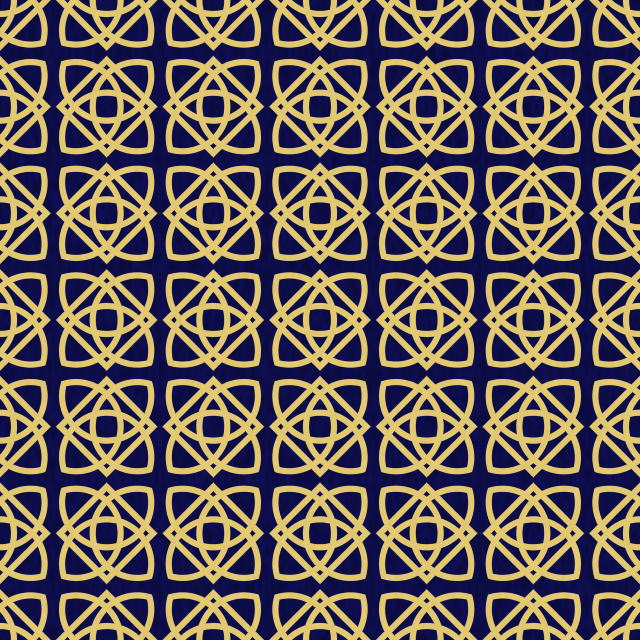
Write a three.js fragment shader that draws this pattern.

```glsl
// Gold interlaced rosettes on navy cloth, one at each point of a square lattice.
// Each rosette is four circular arcs that meet in mitred corners, plus a diamond;
// folding the cell into one octant leaves three arcs and a line to measure.
varying vec2 vUv;

const float REPEATS = 6.0;                    // rosettes across and down
const float ARC_OFFSET = 0.287;               // arc centre from cell centre, in cells
const float ARC_RADIUS = 0.418;
const float DIAMOND_REACH = 0.436;            // centre to diamond vertex
const float LINE_WIDTH = 0.058;
const float EDGE_SOFTNESS = 0.65;             // half width of the edge blend, in samples
const vec2 WEAVE_GRID = vec2(192.0, 72.0);    // threads across, slubs down
const float WEAVE_NAVY = 0.16;                // relative brightness variation
const float WEAVE_GOLD = 0.015;
const vec3 NAVY = vec3(0.05, 0.05, 0.285);
const vec3 GOLD = vec3(0.885, 0.785, 0.44);

float hash(vec2 p) {
  vec3 q = fract(vec3(p.xyx) * 0.1031);
  q += dot(q, q.yzx + 33.33);
  return fract((q.x + q.y) * q.z);
}

// Value noise on a grid that wraps after one canvas.
float wrappedNoise(vec2 uv, vec2 grid) {
  vec2 p = uv * grid;
  vec2 cell = floor(p);
  vec2 f = smoothstep(0.0, 1.0, p - cell);
  vec2 a = mod(cell, grid);
  vec2 b = mod(cell + 1.0, grid);
  return mix(mix(hash(a), hash(vec2(b.x, a.y)), f.x),
             mix(hash(vec2(a.x, b.y)), hash(b), f.x), f.y);
}

float arcDistance(vec2 p, vec2 centre) {
  return abs(length(p - centre) - ARC_RADIUS);
}

// Distance from the centre lines of the rosette.
float rosetteDistance(vec2 p) {
  vec2 q = abs(p);
  q = vec2(max(q.x, q.y), min(q.x, q.y));     // fold to the octant x >= y >= 0
  float d = abs(q.x + q.y - DIAMOND_REACH) * 0.70711;
  d = min(d, arcDistance(q, vec2(-ARC_OFFSET, 0.0)));
  d = min(d, arcDistance(q, vec2(0.0, ARC_OFFSET)));
  return min(d, arcDistance(q, vec2(0.0, -ARC_OFFSET)));
}

void main() {
  // Lattice cell, centred on the rosette
  vec2 lattice = vUv * REPEATS;
  vec2 p = fract(lattice + 0.5) - 0.5;

  // Smooth-edged line work
  vec2 footprint = fwidth(lattice);
  float blur = EDGE_SOFTNESS * max(footprint.x, footprint.y);
  float d = rosetteDistance(p) - 0.5 * LINE_WIDTH;
  float line = 1.0 - smoothstep(-blur, blur, d);

  // Faint vertical threads, stronger in the ground than in the gold
  float weave = wrappedNoise(vUv, WEAVE_GRID) - 0.5;
  vec3 ground = NAVY * (1.0 + 2.0 * WEAVE_NAVY * weave);
  vec3 gilt = GOLD * (1.0 + 2.0 * WEAVE_GOLD * weave);

  gl_FragColor = vec4(mix(ground, gilt, line), 1.0);
}
```
